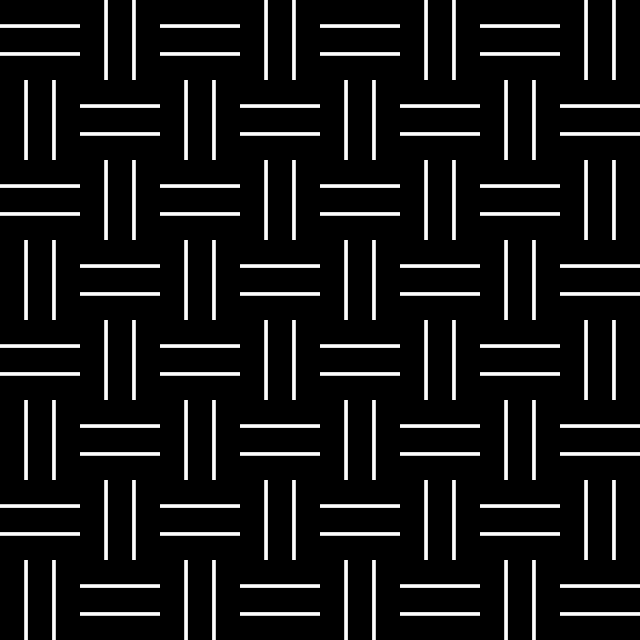
Give the GLSL for this pattern, as a WebGL 1 fragment shader.

```glsl
precision highp float;

uniform vec2 u_resolution;

const float CELLS = 8.0;           // cells per side; even, so the checker wraps
const float LINE_OFFSET = 0.1745;  // cell centre to line centre, in cells
const float LINE_WIDTH = 0.046;    // in cells
const vec3 GROUND_COLOR = vec3(0.0);
const vec3 LINE_COLOR = vec3(1.0);

// Coverage of the two parallel lines, measured across each axis of the cell
vec2 linePair(vec2 local, vec2 pixel) {
  vec2 dist = abs(abs(local) - LINE_OFFSET) - 0.5 * LINE_WIDTH;
  return clamp(0.5 - dist / pixel, 0.0, 1.0);
}

// +1 on even cells and -1 on odd ones, per axis, softened over one pixel
vec2 alternation(vec2 cell, vec2 local, vec2 pixel) {
  vec2 edgeDist = 0.5 - abs(local);
  return (1.0 - 2.0 * mod(cell, 2.0)) * clamp(2.0 * edgeDist / pixel, 0.0, 1.0);
}

void main() {
  vec2 grid = gl_FragCoord.xy / u_resolution * CELLS;
  vec2 pixel = CELLS / u_resolution;
  vec2 cell = floor(grid);
  vec2 local = grid - cell - 0.5;

  // Checkerboard of upright and level pairs
  vec2 lines = linePair(local, pixel);
  vec2 parity = alternation(cell, local, pixel);
  float upright = 0.5 + 0.5 * parity.x * parity.y;
  float coverage = mix(lines.y, lines.x, upright);

  gl_FragColor = vec4(mix(GROUND_COLOR, LINE_COLOR, coverage), 1.0);
}
```
